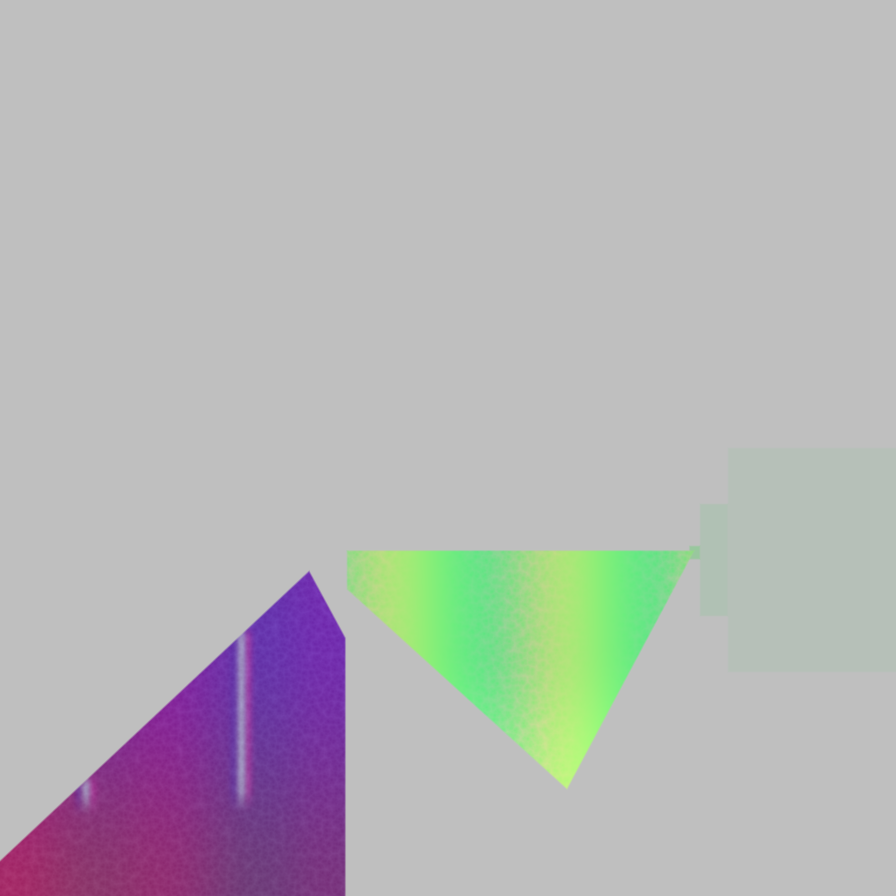
Give the GLSL for this background, as a three.js fragment shader.

```glsl
varying vec2 vUv;

const float TAU = 6.28318;
const float SOFT = 0.0015;
const vec3 GREY = vec3(0.75);

vec2 hash2(vec2 cell) {
  vec2 q = vec2(dot(cell, vec2(127.1, 311.7)), dot(cell, vec2(269.5, 183.3)));
  return fract(sin(q) * 43758.55);
}

// Distance to the nearest scattered point
float cellular(vec2 p) {
  vec2 cell = floor(p);
  vec2 local = fract(p);
  float nearest = 1.5;
  for (int j = -1; j <= 1; j++) {
    for (int i = -1; i <= 1; i++) {
      vec2 offset = vec2(float(i), float(j));
      nearest = min(nearest, length(offset + hash2(cell + offset) - local));
    }
  }
  return nearest;
}

// Signed grain around zero
float grain(vec2 p, float scale) {
  return cellular(p * scale) + 0.5 * cellular(p * scale * 2.1 + 7.0) - 0.72;
}

// Positive on the right-hand side of the line from a to b
float rightOf(vec2 p, vec2 a, vec2 b) {
  vec2 d = normalize(b - a);
  return dot(p - a, vec2(d.y, -d.x));
}

float boxInside(vec2 p, vec2 low, vec2 high) {
  vec2 d = min(p - low, high - p);
  return min(d.x, d.y);
}

float cover(float inside) {
  return smoothstep(-SOFT, SOFT, inside);
}

float wave(float x, float peak, float period) {
  return cos(TAU * (x - peak) / period);
}

float purpleShape(vec2 p) {
  vec2 apex = vec2(0.345, 0.3625);
  float slopes = min(rightOf(p, vec2(0.0, 0.039), apex),
                     rightOf(p, apex, vec2(0.3854, 0.288)));
  return min(slopes, 0.3854 - p.x);
}

float greenShape(vec2 p) {
  vec2 corner = vec2(0.7747, 0.3854);
  vec2 tip = vec2(0.6328, 0.1195);
  float slopes = min(rightOf(p, corner, tip),
                     rightOf(p, tip, vec2(0.3874, 0.3424)));
  return min(slopes, min(p.x - 0.3874, corner.y - p.y));
}

// Narrow pale streak with a cool left and a warm right fringe
vec3 addStreak(vec3 color, vec2 p, float x, float low, float high) {
  float dx = (p.x - x) / 0.0055;
  float fade = smoothstep(low, low + 0.035, p.y) * (1.0 - smoothstep(high, high + 0.02, p.y));
  float core = exp(-dx * dx);
  float cool = exp(-pow(dx + 1.5, 2.0));
  float warm = exp(-pow(dx - 1.3, 2.0));
  color = mix(color, vec3(0.36, 0.20, 0.66), 0.45 * cool * fade);
  color = mix(color, vec3(0.72, 0.22, 0.62), 0.55 * warm * fade);
  return mix(color, vec3(0.65, 0.63, 0.77), 0.85 * core * fade);
}

vec3 purplePaint(vec2 p) {
  float across = smoothstep(0.0, 0.39, p.x);
  float up = smoothstep(-0.02, 0.31, p.y);
  vec3 bottom = mix(vec3(0.62, 0.20, 0.41), vec3(0.45, 0.24, 0.50), across);
  vec3 top = mix(vec3(0.54, 0.14, 0.62), vec3(0.42, 0.21, 0.70), across);
  vec3 color = mix(bottom, top, up);
  color += vec3(0.035, -0.02, 0.0) * wave(p.x, 0.19, 0.18);
  for (int i = 0; i < 2; i++) {
    float k = float(i);
    color = addStreak(color, p, 0.096 + 0.1735 * k, 0.085 + 0.005 * k, 0.12 + 0.165 * k);
  }
  return color + vec3(0.04, 0.06, 0.05) * grain(p, 130.0);
}

vec3 greenPaint(vec2 p) {
  float period = 0.19;
  float x = p.x + 0.02 * (p.y - 0.3);
  float red = 0.56 + 0.14 * wave(x, 0.428, period);
  float green = 0.89 + 0.045 * wave(x, 0.485, period);
  float blue = 0.51 + 0.045 * wave(x, 0.56, period);
  vec3 color = vec3(red, green, blue);
  color += vec3(0.06, 0.07, 0.02) * (1.0 - smoothstep(0.12, 0.28, p.y));
  // Grain gathers in the duller bands
  float rough = 0.5 + 0.5 * wave(x, 0.575, period);
  return color + vec3(0.15, -0.04, 0.08) * grain(p, 110.0) * rough;
}

void main() {
  vec2 p = vUv;
  vec3 color = GREY;

  // Pale blocks growing towards the right
  color = mix(color, vec3(0.715, 0.752, 0.722), cover(boxInside(p, vec2(0.8125, 0.25), vec2(1.1, 0.5))));
  color = mix(color, vec3(0.69, 0.755, 0.705), cover(boxInside(p, vec2(0.7813, 0.3125), vec2(0.8125, 0.4375))));
  color = mix(color, vec3(0.60, 0.78, 0.62), cover(boxInside(p, vec2(0.7695, 0.376), vec2(0.7813, 0.3906))));

  // Two cut polygons
  color = mix(color, purplePaint(p), cover(purpleShape(p)));
  color = mix(color, greenPaint(p), cover(greenShape(p)));

  gl_FragColor = vec4(clamp(color, 0.0, 1.0), 1.0);
}
```
